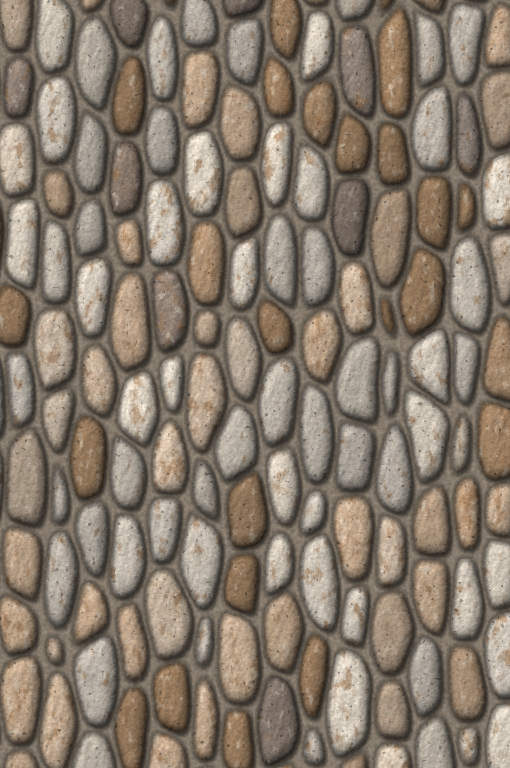
A Shadertoy shader for this texture:

```glsl
// A wall of upright river pebbles set in grey mortar.
// A weighted Voronoi diagram on shifted columns gives the stones; a smooth
// minimum of their border distances rounds them, gradient noise weathers them.

const vec2 PITCH = vec2(0.073, 0.153);   // stone spacing, in canvas widths
const float ROUNDING = 0.0095;
const float HALF_GAP = 0.0045;
const vec3 LIGHT = vec3(-0.30, 0.44, 0.846);

const vec3 CREAM  = vec3(0.83, 0.79, 0.73);
const vec3 GREY   = vec3(0.73, 0.70, 0.66);
const vec3 TAN    = vec3(0.73, 0.63, 0.53);
const vec3 BROWN  = vec3(0.59, 0.47, 0.35);
const vec3 SLATE  = vec3(0.50, 0.45, 0.42);
const vec3 RED    = vec3(0.50, 0.34, 0.30);
const vec3 RUST   = vec3(0.56, 0.42, 0.29);
const vec3 MORTAR = vec3(0.53, 0.485, 0.43);

struct Stone { vec2 id; float depth; vec2 inward; };

vec2 hash22(vec2 p) {
    vec3 a = fract(p.xyx * vec3(0.1031, 0.1030, 0.0973));
    a += dot(a, a.yzx + 33.33);
    return fract((a.xx + a.yz) * a.zy);
}

float gradientDot(vec2 cell, vec2 offset) {
    return dot(hash22(cell) * 2.0 - 1.0, offset);
}

float gradientNoise(vec2 p) {
    vec2 i = floor(p), f = p - i;
    vec2 u = f * f * f * (f * (f * 6.0 - 15.0) + 10.0);
    vec2 e = vec2(1.0, 0.0);
    float low = mix(gradientDot(i, f), gradientDot(i + e.xy, f - e.xy), u.x);
    float high = mix(gradientDot(i + e.yx, f - e.yx), gradientDot(i + e.xx, f - e.xx), u.x);
    return mix(low, high, u.y);
}

float fbm(vec2 p) {
    float sum = 0.0, amplitude = 1.0;
    for (int i = 0; i < 4; i++) {
        sum += amplitude * gradientNoise(p);
        p = mat2(1.6, 1.2, -1.2, 1.6) * p + 17.3;
        amplitude *= 0.55;
    }
    return sum;
}

float columnShift(float column) { return hash22(vec2(column, 71.0)).x; }

// Cell next to q, each column sliding by its own amount
vec2 cellNear(vec2 q, int i, int j) {
    float column = floor(q.x) + float(i);
    return vec2(column, floor(q.y - columnShift(column)) + float(j));
}

// Stone centre in xy, size weight in z
vec3 seed(vec2 cell) {
    vec2 jitter = hash22(cell + 40.0) - 0.5;
    vec2 size = hash22(cell + 90.0);
    float weight = 0.25 * size.x - 0.4 * step(0.91, size.y);
    return vec3(cell + 0.5 + vec2(0.0, columnShift(cell.x)) + jitter * vec2(0.34, 0.42), weight);
}

float power(vec2 q, vec3 s) { return dot(q - s.xy, q - s.xy) - s.z; }

Stone findStone(vec2 p) {
    p += 0.011 * vec2(gradientNoise(p * 10.0 + 50.0), gradientNoise(p * 10.0 + 80.0));
    vec2 q = p / PITCH + 20.0;
    Stone stone = Stone(vec2(0.0), 0.0, vec2(0.0));
    vec3 own = vec3(0.0);
    float best = 1e5;
    for (int j = -1; j <= 1; j++)
    for (int i = -1; i <= 1; i++) {
        vec2 cell = cellNear(q, i, j);
        vec3 s = seed(cell);
        float d = power(q, s);
        if (d < best) { best = d; own = s; stone.id = cell; }
    }
    // Blend the true distances to all borders of the owner
    float total = 0.0;
    for (int j = -2; j <= 2; j++)
    for (int i = -2; i <= 2; i++) {
        vec2 cell = cellNear(q, i, j);
        if (distance(cell, stone.id) < 0.5) continue;
        vec3 s = seed(cell);
        vec2 slope = 2.0 * (own.xy - s.xy) / PITCH;
        float d = (power(q, s) - best) / max(length(slope), 1e-3);
        float w = exp(-d / ROUNDING);
        total += w;
        stone.inward += w * normalize(slope + 1e-5);
    }
    stone.inward /= total;
    stone.depth = -ROUNDING * log(total) - HALF_GAP;
    return stone;
}

vec3 stoneColour(vec2 p, vec2 id) {
    vec2 kind = hash22(id + 130.0), tone = hash22(id + 210.0);
    vec3 c = mix(CREAM, GREY, tone.x);
    c = mix(c, TAN, smoothstep(0.42, 0.68, kind.x));
    c = mix(c, BROWN, 0.85 * smoothstep(0.80, 0.90, kind.x));
    c = mix(c, SLATE, 0.8 * step(0.90, kind.y));
    c = mix(c, RED, step(kind.y, 0.018));
    // Rust stains, pale crust, streaks and dark pits
    vec2 s = p + 9.0 * hash22(id + 300.0);
    float stain = fbm(s * vec2(42.0, 27.0));
    float crust = fbm(s * vec2(60.0, 38.0) + 31.0);
    float streak = gradientNoise(mat2(0.94, 0.34, -0.34, 0.94) * s * vec2(120.0, 26.0));
    c = mix(c, RUST, 0.6 * smoothstep(0.12, 0.6, stain + 0.35 * (tone.y - 0.5)));
    c = mix(c, CREAM, 0.5 * smoothstep(0.1, 0.55, crust));
    c *= 1.0 + 0.16 * streak + 0.13 * fbm(s * 150.0);
    c *= 1.0 - 0.3 * smoothstep(0.28, 0.5, gradientNoise(s * 115.0));
    return c * mix(0.84, 1.06, tone.y);
}

void mainImage(out vec4 fragColor, in vec2 fragCoord) {
    vec2 p = fragCoord / iResolution.x;
    Stone stone = findStone(p);
    float depth = stone.depth + 0.0016 * fbm(p * 75.0);

    // Domed pebble with a bumpy skin
    float dome = clamp(depth / 0.024, 0.0, 1.0);
    float bump = fbm(p * 65.0) - fbm((p + 0.004 * LIGHT.xy) * 65.0);
    vec3 normal = normalize(vec3(-stone.inward * 1.35 * (1.0 - dome), 1.0));
    float light = 0.34 + 0.78 * max(dot(normal, LIGHT), 0.0) + 0.22 * bump;
    float occlusion = mix(0.62, 1.0, smoothstep(0.0, 0.4, dome));
    vec3 pebble = stoneColour(p, stone.id) * light * occlusion;

    // Sandy mortar, shaded by the stones toward the light
    float caster = findStone(p + 0.009 * LIGHT.xy * 2.0).depth;
    float shadow = smoothstep(-0.005, 0.006, caster);
    float contact = smoothstep(-0.009, 0.0, depth);
    vec3 mortar = MORTAR * (1.0 + 0.2 * fbm(p * 130.0));
    mortar *= (1.0 - 0.42 * shadow) * (1.0 - 0.28 * contact);

    float edge = 0.7 / iResolution.x + 0.0004;
    fragColor = vec4(mix(mortar, pebble, smoothstep(-edge, edge, depth)), 1.0);
}
```
